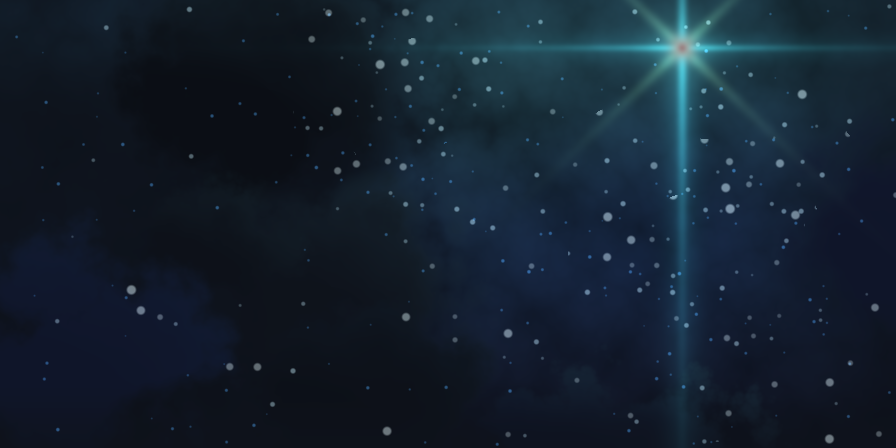
Give the GLSL for this background, as a Shadertoy shader.

```glsl
// Night sky: dark billowing cloud banks, a scatter of stars and one flaring star.
// Banks are ellipses roughened by layered soft cellular noise and lit from the
// upper right; stars are jittered grid discs; the flare is a sum of tapered rays.

const vec2 FLARE_POS = vec2(1.523, 0.893);
const vec3 SHADOW = vec3(0.050, 0.066, 0.097);
const vec3 NAVY = vec3(0.070, 0.098, 0.190);
const vec3 TEAL = vec3(0.135, 0.250, 0.300);

vec2 hash2(vec2 p) {
    vec3 q = fract(vec3(p.xyx) * vec3(0.1031, 0.1030, 0.0973));
    q += dot(q, q.yzx + 33.33);
    return fract((q.xx + q.yz) * q.zy);
}

// Soft cellular noise: rounded puffs around jittered points
float puffs(vec2 p) {
    vec2 cell = floor(p), f = fract(p);
    float sum = 0.0;
    for (int y = -1; y <= 1; y++)
        for (int x = -1; x <= 1; x++) {
            vec2 o = vec2(x, y);
            vec2 d = o + hash2(cell + o + 50.0) - f;
            sum += exp(-14.0 * dot(d, d));
        }
    return 1.0 + log(sum + 0.0001) / 7.0;
}

float billow(vec2 p) {
    float total = 0.0, amp = 0.5;
    for (int i = 0; i < 5; i++) {
        total += amp * puffs(p);
        p = mat2(1.6, 1.2, -1.2, 1.6) * p + 7.3;
        amp *= 0.5;
    }
    return total;
}

float glow(vec2 p, vec2 centre, vec2 radius) {
    vec2 d = (p - centre) / radius;
    return exp(-dot(d, d));
}

// Lays one cloud bank over the colour behind it
vec3 bank(vec3 back, vec2 p, vec2 centre, vec2 radius, float noise, float soft, vec3 core, vec3 rim) {
    vec2 d = (p - centre) / radius;
    float depth = 1.0 - length(d) + 0.9 * (noise - 0.62);
    float facing = smoothstep(-0.5, 0.9, dot(normalize(d + 0.0001), vec2(0.55, 0.83)));
    float light = exp(-3.2 * max(depth, 0.0)) * facing * (0.55 + 1.2 * (noise - 0.4));
    return mix(back, mix(core, rim, clamp(light, 0.0, 1.0)), smoothstep(0.0, soft, depth));
}

// Jittered discs, one per grid cell, kept where the hash is under the density
float stars(vec2 p, float size, float radius, float density, float seed) {
    vec2 cell = floor(p / size);
    vec2 kind = hash2(cell + seed);
    vec2 jitter = 0.25 + 0.5 * hash2(cell + seed + 91.0);
    float r = radius * (0.5 + 0.7 * kind.y);
    float d = length(p - (cell + jitter) * size);
    float edge = 0.7 / iResolution.y + 0.15 * r;
    float disc = 1.0 - smoothstep(r - edge, r + edge, d);
    return disc * step(kind.x, density) * (0.45 + 0.55 * kind.y);
}

float ray(vec2 d, vec2 dir, float reach, float width) {
    float along = abs(dot(d, dir));
    float across = dot(d, vec2(-dir.y, dir.x)) / width;
    return exp(-along / reach - across * across);
}

void mainImage(out vec4 fragColor, in vec2 fragCoord) {
    vec2 p = fragCoord / iResolution.y;
    p.x *= 2.0 * iResolution.y / iResolution.x;
    float coarse = billow(p * 4.0);
    float fine = billow(p * 7.0 + 13.0);
    float noise = mix(coarse, fine, 0.4);

    // Sky: navy below, teal above, brighter round the flare
    vec3 col = mix(vec3(0.062, 0.080, 0.140), vec3(0.075, 0.125, 0.205), smoothstep(0.0, 0.5, p.y));
    col = mix(col, vec3(0.085, 0.155, 0.205), smoothstep(0.5, 0.95, p.y));
    col += vec3(0.030, 0.075, 0.075) * glow(p, FLARE_POS, vec2(0.55, 0.30));
    col += vec3(0.020, 0.045, 0.035) * glow(p, vec2(1.1, 0.75), vec2(0.25, 0.25));
    col += vec3(0.005, 0.012, 0.040) * glow(p, vec2(1.4, 0.45), vec2(0.35, 0.20));
    col *= 1.0 + 0.5 * (coarse - 0.62);
    col = mix(col, SHADOW, 0.45 * smoothstep(1.65, 2.0, p.x));

    // Left half in shade, with blue haze in the upper corner
    float shade = 1.0 - smoothstep(0.6, 1.02, p.x + 0.5 * (noise - 0.62));
    col = mix(col, SHADOW, 0.85 * shade);
    col += vec3(0.025, 0.060, 0.085) * glow(p, vec2(0.25, 0.97), vec2(0.35, 0.13)) * noise;

    // Cloud banks, back to front
    col = bank(col, p, vec2(1.98, 0.45), vec2(0.26, 0.29), noise, 0.6, NAVY * 0.85, NAVY * 1.15);
    col = bank(col, p, vec2(0.60, 0.80), vec2(0.37, 0.30), noise, 0.35, SHADOW * 0.85, TEAL * 0.95);
    col = bank(col, p, vec2(0.74, 0.36), vec2(0.36, 0.28), noise, 0.5, SHADOW * 1.1, TEAL * 1.05);
    col = bank(col, p, vec2(0.46, 0.45), vec2(0.22, 0.16), fine, 0.6, SHADOW, TEAL * 0.85);
    col = bank(col, p, vec2(0.18, 0.22), vec2(0.38, 0.28), noise, 0.4, NAVY * 0.85, vec3(0.08, 0.14, 0.25));
    col = bank(col, p, vec2(0.83, 0.09), vec2(0.30, 0.24), noise, 0.35, SHADOW * 0.95, vec3(0.075, 0.125, 0.18));
    col = bank(col, p, vec2(1.38, 0.00), vec2(0.36, 0.19), fine, 0.35, NAVY * 0.8, TEAL * 0.9);
    col = mix(col, SHADOW * 1.1, 0.65 * (1.0 - smoothstep(0.0, 0.16, p.y)));

    // Stars gather in two drifts
    float drift = glow(p, vec2(0.93, 0.80), vec2(0.20, 0.24))
                + glow(p, vec2(1.55, 0.43), vec2(0.28, 0.30));
    col += vec3(0.40, 0.43, 0.42) * stars(p, 0.055, 0.0085, 0.04 + 0.36 * drift, 3.0);
    col += vec3(0.32, 0.38, 0.39) * stars(p, 0.037, 0.0048, 0.03 + 0.22 * drift, 27.0);
    col += vec3(0.12, 0.27, 0.40) * stars(p, 0.029, 0.0032, 0.05 + 0.15 * drift, 61.0);

    // Flare: cross, long lower beam, green diagonals, pale core
    vec2 d = p - FLARE_POS;
    float fall = smoothstep(0.05, -0.15, d.y);
    col += vec3(0.12, 0.40, 0.42) * ray(d, vec2(0.0, 1.0), 0.32, 0.011);
    col += vec3(0.06, 0.20, 0.22) * ray(d, vec2(0.0, 1.0), 0.60, 0.040) * fall;
    col += vec3(0.10, 0.36, 0.37) * ray(d, vec2(1.0, 0.0), 0.20, 0.008);
    col += vec3(0.03, 0.13, 0.14) * ray(d, vec2(1.0, 0.0), 0.35, 0.030);
    col += vec3(0.18, 0.28, 0.19) * ray(d, vec2(0.72, 0.69), 0.14, 0.013);
    col += vec3(0.18, 0.26, 0.18) * ray(d, vec2(0.72, -0.69), 0.15, 0.013);
    col += vec3(0.10, 0.22, 0.21) * glow(d, vec2(0.0), vec2(0.075));
    col = mix(col, vec3(0.60, 0.52, 0.52), glow(d, vec2(0.0), vec2(0.028)));

    fragColor = vec4(clamp(col, 0.0, 1.0), 1.0);
}
```
